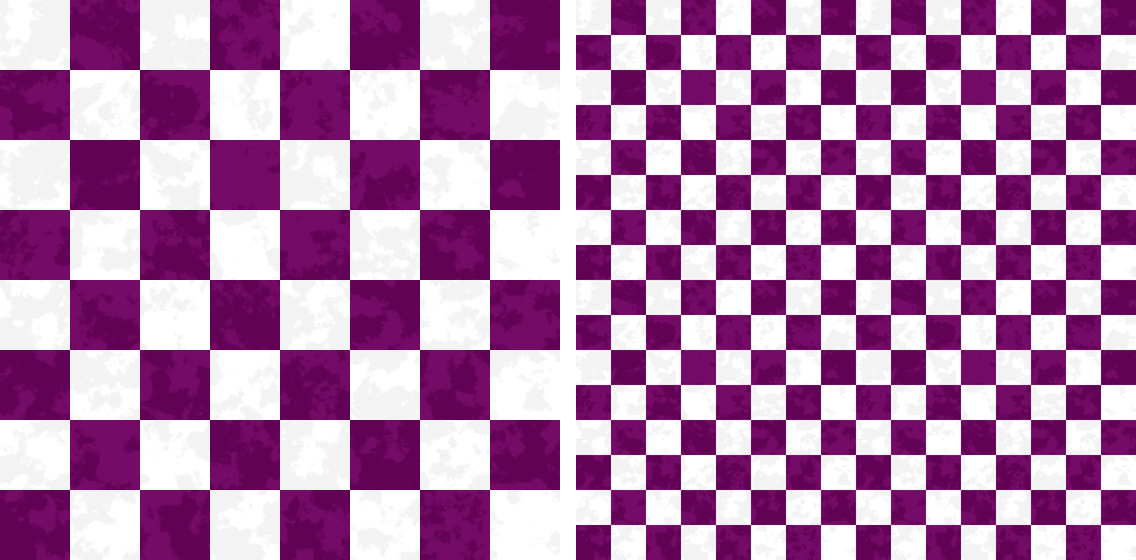
Left: one tile. Right: repeated 2 by 2.
Give the GLSL for this pattern, as a Shadertoy shader.

```glsl
// Checkerboard of plum and white tiles, each mottled with its own two-tone cloudy wear.

const float TILES = 8.0;            // tiles across and down; even, so the board wraps
const vec3 PLUM_LIGHT = vec3(0.455, 0.045, 0.402);
const vec3 PLUM_DARK = vec3(0.385, 0.008, 0.335);
const vec3 WHITE_LIGHT = vec3(1.0);
const vec3 WHITE_DARK = vec3(0.952);
const float MOTTLE_SCALE = 3.2;     // largest blotches per tile
const int MOTTLE_OCTAVES = 5;
const float MOTTLE_GAIN = 0.62;     // weight of each finer octave
const float MOTTLE_SOFTNESS = 0.055;
const float TILE_VARIATION = 0.2;   // spread of wear between tiles
const float SEED_SPACING = 67.0;    // separates the noise of neighbouring tiles

float hash(vec2 p) {
    vec3 q = fract(p.xyx * 0.1031);
    q += dot(q, q.yzx + 33.33);
    return fract((q.x + q.y) * q.z);
}

float valueNoise(vec2 p) {
    vec2 i = floor(p);
    vec2 f = p - i;
    f = f * f * (3.0 - 2.0 * f);
    float low = mix(hash(i), hash(i + vec2(1.0, 0.0)), f.x);
    float high = mix(hash(i + vec2(0.0, 1.0)), hash(i + vec2(1.0)), f.x);
    return mix(low, high, f.y);
}

// Fractal noise in 0..1, turned at each octave to hide the lattice
float cloud(vec2 p, vec2 seed) {
    const mat2 TURN = mat2(0.8, 0.6, -0.6, 0.8);
    float sum = 0.0, total = 0.0, weight = 1.0;
    for (int octave = 0; octave < MOTTLE_OCTAVES; octave++) {
        sum += weight * valueNoise(p + seed);
        total += weight;
        weight *= MOTTLE_GAIN;
        p = TURN * p * 2.0;
        seed += 19.0;
    }
    return sum / total;
}

// Signed square wave, smoothed over one pixel: +1 on even tiles, -1 on odd
vec2 squareWave(vec2 p, float pixel) {
    vec2 triangle = abs(mod(p - 0.5, 2.0) - 1.0) - 0.5;
    return clamp(2.0 * triangle / pixel, -1.0, 1.0);
}

void mainImage(out vec4 fragColor, in vec2 fragCoord) {
    vec2 p = fragCoord / iResolution.xy * TILES;
    vec2 tile = mod(floor(p), TILES);

    // Wear: a soft threshold of cloud noise, shifted per tile
    float bias = (hash(tile + 5.0) - 0.5) * TILE_VARIATION;
    float n = cloud(fract(p) * MOTTLE_SCALE, tile * SEED_SPACING + 11.0) + bias;
    float wear = smoothstep(0.5 - MOTTLE_SOFTNESS, 0.5 + MOTTLE_SOFTNESS, n);

    // Checker
    vec2 wave = squareWave(p, TILES / iResolution.y);
    float plum = 0.5 + 0.5 * wave.x * wave.y;

    vec3 color = mix(mix(WHITE_LIGHT, WHITE_DARK, wear),
                     mix(PLUM_LIGHT, PLUM_DARK, wear), plum);
    fragColor = vec4(color, 1.0);
}
```
